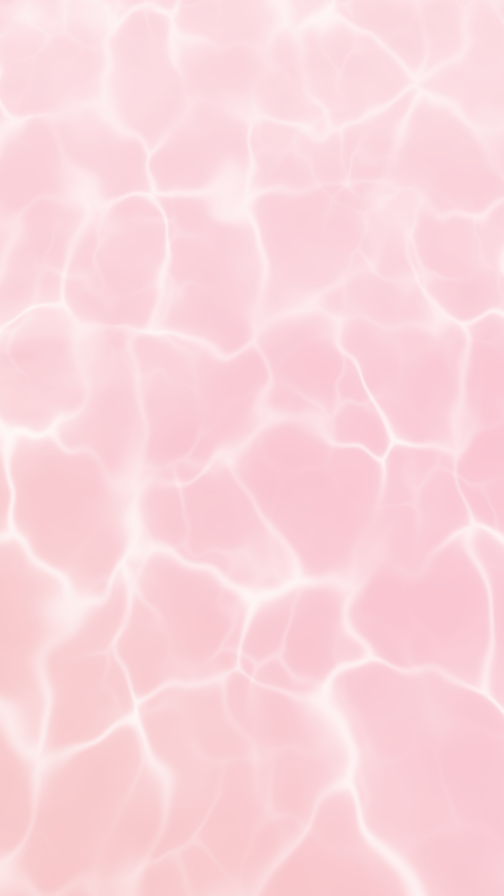
A WebGL 1 fragment shader for this texture:

```glsl
precision highp float;
// Sunlit pink water: a web of pale caustic lines over a soft rose gradient.
// Cellular ridges, bent by gradient noise, form the lines; the cells shrink
// with height to suggest depth, and cloudy noise adds the milky haze.

uniform vec2 u_resolution;

const vec3 SALMON = vec3(0.970, 0.770, 0.780);   // lower left
const vec3 ROSE   = vec3(0.978, 0.775, 0.825);   // right and middle
const vec3 BLUSH  = vec3(0.982, 0.815, 0.850);   // top
const vec3 GLINT  = vec3(1.000, 0.982, 0.978);   // brightest light

const vec2  NEAR_FREQ   = vec2(6.0, 4.2);   // cells per canvas height, bottom
const vec2  FAR_FREQ    = vec2(11.0, 10.6); // cells per canvas height, top
const float BEND        = 0.55;             // broad bending of the lines
const float RIPPLE      = 0.16;             // small wobble of the lines
const float THIN_LINE   = 0.055;            // line widths in cells
const float THICK_LINE  = 0.150;
const float FINE_SCALE  = 1.65;             // second, fainter web
const float FINE_AMOUNT = 0.36;
const float HAZE        = 0.17;
const float TOP_HAZE    = 0.13;

vec2 hash2(vec2 p) {
  vec3 q = fract(p.xyx * vec3(0.1031, 0.1030, 0.0973));
  q += dot(q, q.yzx + 33.33);
  return fract((q.xx + q.yz) * q.zy);
}

float cornerSlope(vec2 cell, vec2 offset) {
  float angle = 6.2832 * hash2(cell).x;
  return dot(vec2(cos(angle), sin(angle)), offset);
}

// Gradient noise, roughly -0.7 to 0.7
float gradientNoise(vec2 p) {
  vec2 i = floor(p), f = p - i;
  vec2 u = f * f * f * (f * (f * 6.0 - 15.0) + 10.0);
  vec2 e = vec2(1.0, 0.0);
  float low  = mix(cornerSlope(i, f), cornerSlope(i + e.xy, f - e.xy), u.x);
  float high = mix(cornerSlope(i + e.yx, f - e.yx),
                   cornerSlope(i + e.xx, f - e.xx), u.x);
  return mix(low, high, u.y);
}

float cloud(vec2 p) {
  float sum = 0.0, weight = 1.0;
  for (int k = 0; k < 4; k++) {
    sum += weight * gradientNoise(p);
    p = mat2(1.6, 1.2, -1.2, 1.6) * p + 7.3;
    weight *= 0.5;
  }
  return sum;
}

vec2 bend(vec2 p) {
  vec2 broad = vec2(gradientNoise(p * 0.9 + 3.1), gradientNoise(p * 0.9 + 47.7));
  vec2 small = vec2(gradientNoise(p * 2.9 + 11.4), gradientNoise(p * 2.9 + 71.2));
  return p + BEND * broad + RIPPLE * small;
}

// Gaps from the nearest cell point to the second (x) and third (y)
vec2 cellGaps(vec2 p) {
  vec2 i = floor(p), f = p - i;
  vec3 nearest = vec3(8.0);
  for (int y = -1; y <= 1; y++) {
    for (int x = -1; x <= 1; x++) {
      vec2 n = vec2(float(x), float(y));
      float d = length(n + 0.1 + 0.8 * hash2(i + n + 100.0) - f);
      if (d < nearest.x) nearest = vec3(d, nearest.xy);
      else if (d < nearest.y) nearest = vec3(nearest.x, d, nearest.y);
      else nearest.z = min(nearest.z, d);
    }
  }
  return nearest.yz - nearest.x;
}

// Bright core, soft glow and glowing junctions of one web of lines
float caustics(vec2 p, float softness) {
  vec2 gap = cellGaps(bend(p));
  float strength = smoothstep(-0.38, 0.36, gradientNoise(p * 0.8 + 23.5));
  float swell = smoothstep(-0.4, 0.5, gradientNoise(p * 1.3 + 61.0));
  float width = softness * mix(THIN_LINE, THICK_LINE, swell);
  float core = exp(-gap.x * gap.x / (width * width));
  float glow = exp(-gap.x / (3.2 * width));
  float node = exp(-gap.y * gap.y / (6.0 * width * width));
  return mix(0.16, 1.0, strength) * (0.58 * core + 0.24 * glow) + 0.3 * node;
}

void main() {
  vec2 uv = gl_FragCoord.xy / u_resolution.y;
  float across = gl_FragCoord.x / u_resolution.x;

  // Receding water plane: the cell frequency rises with height
  vec2 plane = vec2((uv.x - 0.28) * mix(NEAR_FREQ.x, FAR_FREQ.x, uv.y),
                    uv.y * mix(NEAR_FREQ.y, 0.5 * (NEAR_FREQ.y + FAR_FREQ.y), uv.y));
  plane += 20.0;

  // Water colour
  float rosiness = smoothstep(0.1, 1.0, 0.65 * across + 0.9 * uv.y);
  vec3 water = mix(SALMON, ROSE, rosiness);
  water = mix(water, BLUSH, smoothstep(0.5, 1.0, uv.y));

  // Light: two webs, drifting haze and a milky patch on the left
  float farness = smoothstep(0.45, 1.0, uv.y);
  float web = caustics(plane, mix(0.9, 1.4, farness)) * mix(1.0, 0.62, farness);
  float fineMask = smoothstep(-0.25, 0.35, gradientNoise(plane * 0.6 + 5.8));
  float fine = caustics(plane * FINE_SCALE + 31.7, 1.2) * fineMask;
  float haze = smoothstep(-0.45, 0.75, cloud(plane * vec2(0.6, 0.85) + 13.0));
  vec2 toPatch = (uv - vec2(0.02, 0.59)) / vec2(0.11, 0.09);
  float patchGlow = exp(-dot(toPatch, toPatch))
                  * (0.55 + 0.6 * cloud(plane * vec2(0.7, 2.2)));
  float light = web + FINE_AMOUNT * fine + HAZE * haze
              + TOP_HAZE * farness + 0.6 * max(patchGlow, 0.0);

  light = 1.0 - exp(-1.25 * light * (0.8 + 0.5 * light));
  gl_FragColor = vec4(mix(water, GLINT, clamp(light, 0.0, 1.0)), 1.0);
}
```
